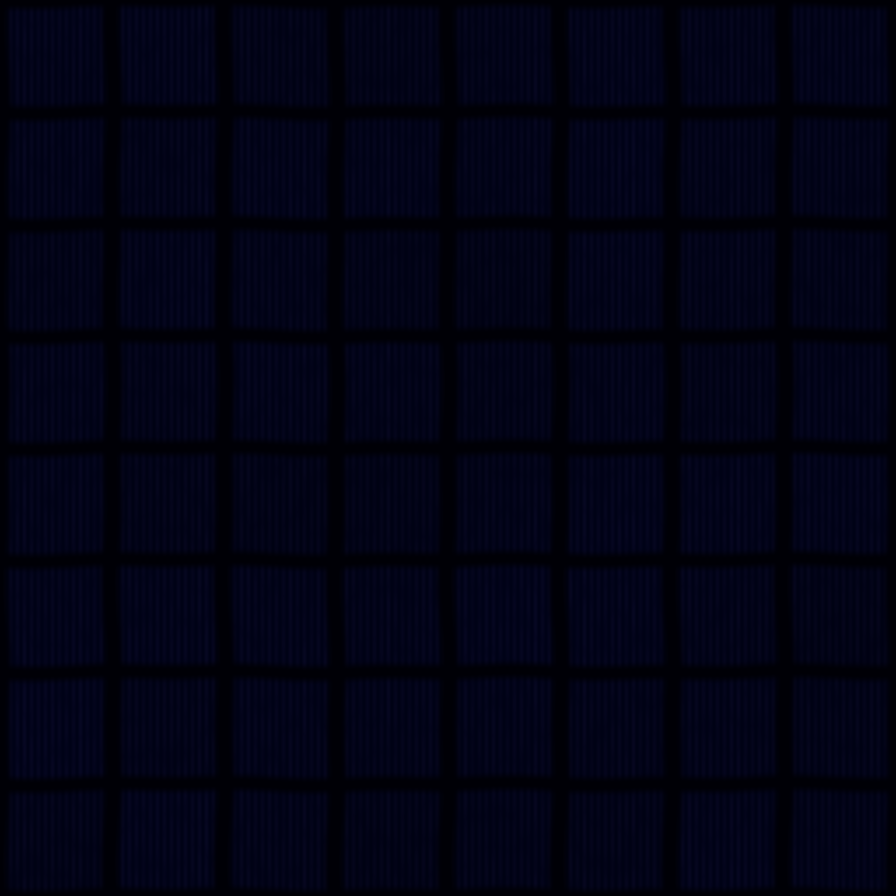
A Shadertoy shader for this pattern:

```glsl
const float CELLS = 8.0;              // repeats across and down
const float STRIPES = 16.0;           // fine vertical ribs per cell
const vec2 LINE_CORE = vec2(0.035, 0.025);  // half widths, in cells
const vec2 LINE_EDGE = vec2(0.115, 0.100);  // where the soft line ends
const float LINE_WANDER = 0.008;
const float RIB_WEAR = 0.45;
const float CELL_VARIATION = 0.12;
const vec3 LINE_COLOR = vec3(0.0, 0.0, 0.022);
const vec3 NAVY = vec3(0.0, 0.006, 0.080);
const vec3 RIB_COLOR = vec3(0.023, 0.025, 0.122);

float hash(vec2 p) {
    vec3 q = fract(vec3(p.xyx) * 0.1031);
    q += dot(q, q.yzx + 33.33);
    return fract((q.x + q.y) * q.z);
}

// Distance to the nearest scattered feature point
float cellular(vec2 p) {
    vec2 base = floor(p);
    float nearest = 2.0;
    for (int y = -1; y <= 1; y++) {
        for (int x = -1; x <= 1; x++) {
            vec2 id = base + vec2(x, y);
            vec2 feature = id + vec2(hash(id), hash(id + 57.0));
            nearest = min(nearest, distance(p, feature));
        }
    }
    return nearest;
}

// Cloth coverage: 0 on the dark grid lines, 1 inside a cell
float clothMask(vec2 p) {
    vec2 wander = LINE_WANDER * (sin(p.yx * 2.3 + 1.0) + sin(p.yx * 5.1));
    vec2 q = p + wander;
    vec2 d = abs(q - round(q));
    vec2 aa = fwidth(p);
    vec2 open = smoothstep(LINE_CORE - aa, LINE_EDGE + aa, d);
    return open.x * open.y;
}

// Rib strength, varying from thread to thread and along its length
float ribs(vec2 p) {
    float x = p.x * STRIPES;
    float thread = floor(x);
    float wave = 0.5 - 0.5 * cos(6.2831853 * x);
    float strength = mix(0.65, 1.0, hash(vec2(thread, 9.0)));
    float wear = cellular(vec2(x * 0.5, p.y * 4.0));
    strength *= 1.0 - RIB_WEAR * smoothstep(0.25, 0.85, wear);
    float visible = 1.0 - smoothstep(0.35, 0.8, fwidth(x));
    return mix(0.4, wave * strength, visible);
}

void mainImage(out vec4 fragColor, in vec2 fragCoord) {
    vec2 p = fragCoord / iResolution.xy * CELLS;

    // Ribbed cloth with a slight tone shift per cell
    vec3 cloth = mix(NAVY, RIB_COLOR, ribs(p));
    cloth *= 1.0 + CELL_VARIATION * (hash(floor(p)) - 0.5);

    // Broad fading in layered sines
    float fade = sin(p.x * 1.3 + sin(p.y * 0.9)) + sin(p.y * 1.7 - p.x * 0.6);
    cloth *= 1.0 + 0.03 * fade;

    fragColor = vec4(mix(LINE_COLOR, cloth, clothMask(p)), 1.0);
}
```
